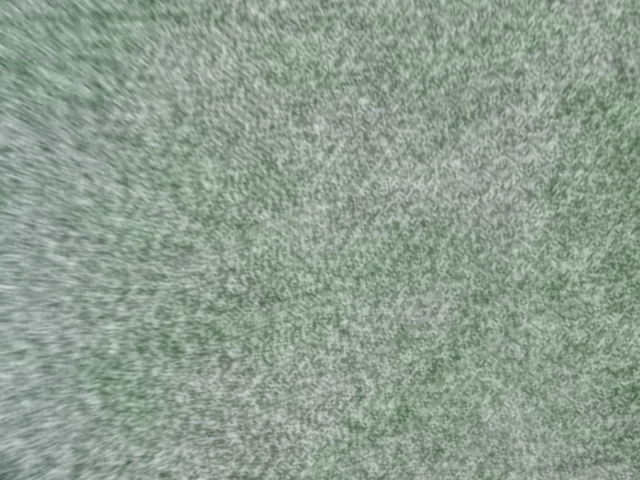
This texture is drawn by a Shadertoy shader. Its source:

```glsl
// Pale, worn lawn seen from above, with fine grain smeared outward to the edges.
#define DRY_GRASS vec3(0.600, 0.638, 0.608)
#define LUSH_GRASS vec3(0.540, 0.615, 0.540)
#define COOL_HAZE vec3(-0.010, 0.004, 0.018)
#define FOCUS vec2(0.78, 0.47)
#define GRAIN_SCALE 200.0
#define GRAIN_CONTRAST 0.245
#define TUFT_CONTRAST 0.15
#define PATCH_CONTRAST 0.13
#define SMEAR_SHARP 0.008
#define SMEAR_LEFT 0.024
#define SMEAR_TAPS 9

float hash(vec2 cell) {
    return fract(sin(dot(cell, vec2(127.1, 311.7))) * 43758.5453);
}

float valueNoise(vec2 p) {
    vec2 cell = floor(p);
    vec2 f = fract(p);
    f = f * f * (3.0 - 2.0 * f);
    float low = mix(hash(cell), hash(cell + vec2(1.0, 0.0)), f.x);
    float high = mix(hash(cell + vec2(0.0, 1.0)), hash(cell + 1.0), f.x);
    return mix(low, high, f.y);
}

// Rotated octaves, roughly 0..1
float fbm(vec2 p) {
    float sum = 0.0;
    float weight = 0.5;
    for (int i = 0; i < 5; i++) {
        sum += weight * valueNoise(p);
        p = mat2(1.6, 1.2, -1.2, 1.6) * p + 17.3;
        weight *= 0.6;
    }
    return sum / 1.153;
}

// Lens smear: points away from the focus, longest on the left
vec2 smearAt(vec2 p) {
    float amount = mix(SMEAR_LEFT, SMEAR_SHARP, smoothstep(0.0, 0.6, p.x));
    return (p - FOCUS) * amount + vec2(-0.002, 0.003);
}

// Blade grain averaged along the smear; x is fine grain, y is small tufts
vec2 smearedGrain(vec2 p, vec2 smear) {
    mat2 turn = mat2(0.8, 0.6, -0.6, 0.8);
    vec2 sum = vec2(0.0);
    for (int i = 0; i < SMEAR_TAPS; i++) {
        float t = float(i) / float(SMEAR_TAPS - 1) - 0.5;
        vec2 q = turn * (p + smear * t);
        sum += vec2(valueNoise(q * GRAIN_SCALE),
                    valueNoise(q.yx * GRAIN_SCALE * 0.36));
    }
    return sum / float(SMEAR_TAPS) - 0.5;
}

// Soft dark line around a given height
float track(float y, float height, float width) {
    float d = (y - height) / width;
    return exp(-d * d);
}

void mainImage(out vec4 fragColor, in vec2 fragCoord) {
    vec2 p = fragCoord / iResolution.y;
    float aspect = iResolution.x / iResolution.y;
    float x = p.x / aspect;

    // Blades and tufts, with contrast restored after averaging
    vec2 smear = smearAt(p);
    vec2 grain = smearedGrain(p, smear);
    float gain = pow(1.0 + length(smear) * GRAIN_SCALE, 0.38);
    float light = grain.x * GRAIN_CONTRAST * gain + grain.y * TUFT_CONTRAST;

    // Ragged patches of lush and dry growth, greener to the right
    float growth = fbm(p * vec2(5.0, 7.0) + 3.7);
    float edge = smoothstep(0.75, 1.0, x);
    float lush = smoothstep(0.30, 0.76, growth + edge * 0.14);
    vec3 color = mix(DRY_GRASS, LUSH_GRASS, lush);
    light += (fbm(p * vec2(9.0, 13.0) + 41.0) - 0.5) * PATCH_CONTRAST - edge * 0.02;

    // Scattered small dark green clumps
    float clump = smoothstep(0.60, 0.80, fbm(p * vec2(24.0, 32.0) + 9.0));
    color -= clump * vec3(0.085, 0.065, 0.085);

    // Faint curved tracks and a dark lower left corner
    float upper = track(p.y, 0.965 - 0.05 * x * x, 0.014) * smoothstep(0.85, 0.3, x);
    float bow = x - 0.5;
    float lower = track(p.y, 0.20 * bow * bow, 0.012);
    float corner = smoothstep(0.08, 0.0, length(p));
    light -= 0.055 * upper + 0.045 * lower + 0.13 * corner;

    // Haze on the left; shaded blades lean green
    color += COOL_HAZE * smoothstep(0.4, 0.0, x);
    color += light * vec3(1.02, 0.99, 1.03);
    fragColor = vec4(clamp(color, 0.0, 1.0), 1.0);
}
```
